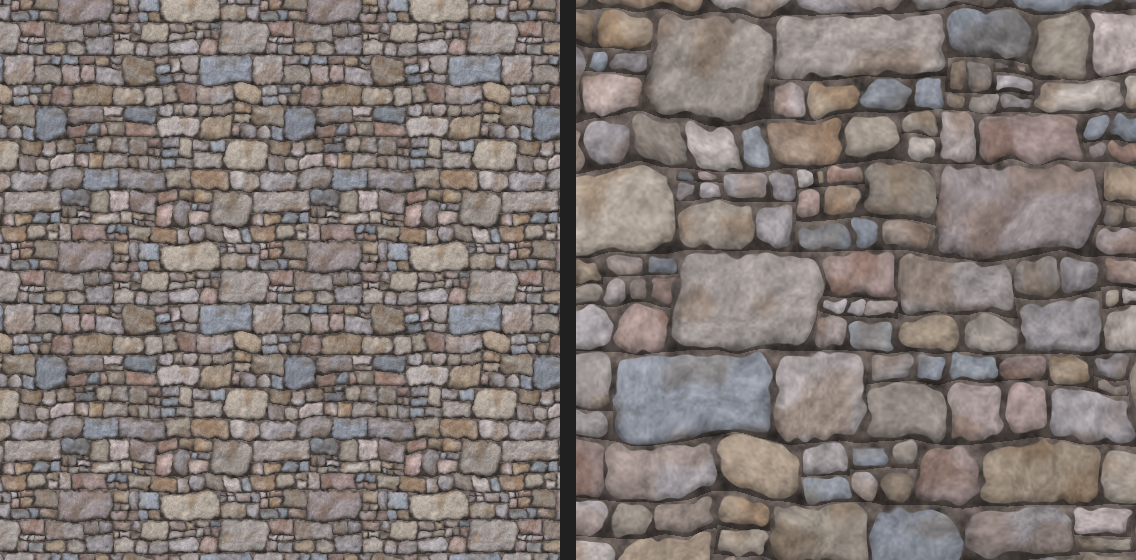
Left: the whole. Right: its middle third, enlarged.
Reproduce this texture procedurally as a WebGL 2 fragment shader.

```glsl
#version 300 es
precision highp float;

uniform vec2 u_resolution;
out vec4 fragColor;

const float REPEATS = 2.25;
const float BANDS = 9.0;
const vec3 MORTAR = vec3(0.31, 0.28, 0.265);
const vec3 MAUVE = vec3(0.675, 0.65, 0.665);
const vec3 TAN = vec3(0.655, 0.615, 0.575);
const vec3 PINK = vec3(0.69, 0.595, 0.58);
const vec3 BLUE = vec3(0.57, 0.60, 0.65);
const vec3 OCHRE = vec3(0.62, 0.55, 0.48);

struct Stone { vec2 center; vec2 halfSize; float id; };

vec2 hash2(vec2 p) {
    vec3 h = fract(p.xyx * vec3(0.1031, 0.1030, 0.0973));
    h += dot(h, h.yzx + 33.33);
    return fract((h.xx + h.yz) * h.zy);
}

// Value noise that wraps after the given number of cells
float noise(vec2 p, float period) {
    vec2 i = floor(p), f = fract(p);
    f = f * f * (3.0 - 2.0 * f);
    vec2 a = mod(i, period), b = mod(i + 1.0, period);
    float low = mix(hash2(a).x, hash2(vec2(b.x, a.y)).x, f.x);
    float high = mix(hash2(vec2(a.x, b.y)).x, hash2(b).x, f.x);
    return mix(low, high, f.y);
}

float fbm(vec2 p, float period) {
    float sum = 0.0, weight = 0.5;
    for (int i = 0; i < 4; i++) {
        sum += weight * noise(p, period);
        p *= 2.0;
        period *= 2.0;
        weight *= 0.55;
    }
    return sum;
}

// Wrapping bend of the courses
vec2 bend(vec2 p, float cells) {
    return vec2(noise(p * cells, cells), noise(p * cells + 0.5 * cells, cells)) - 0.5;
}

float bandEdge(float band) {
    return (band + 0.5 * (hash2(vec2(mod(band, BANDS), 71.0)).x - 0.5)) / BANDS;
}

// Splits a band into ever smaller blocks until their proportions suit a stone
Stone findStone(vec2 p, float band) {
    vec2 low = vec2(0.0, bandEdge(band));
    vec2 high = vec2(1.0, bandEdge(band + 1.0));
    float seed = mod(band, BANDS) + 1.0;
    for (int i = 0; i < 9; i++) {
        vec2 size = high - low;
        vec2 h = hash2(vec2(seed, float(i) + 5.0));
        bool wide = size.x > size.y * mix(1.25, 2.8, h.x);
        if (!wide && size.y < mix(0.04, 0.145, h.x)) break;
        vec2 axis = wide ? vec2(1.0, 0.0) : vec2(0.0, 1.0);
        vec2 cut = mix(low, high, mix(0.34, 0.66, h.y));
        bool before = dot(p - cut, axis) < 0.0;
        if (before) high = mix(high, cut, axis);
        else low = mix(low, cut, axis);
        seed = 2.0 * seed + (before ? 0.0 : 1.0);
    }
    return Stone(0.5 * (low + high), 0.5 * (high - low), seed);
}

float roundedBox(vec2 p, vec2 halfSize, float radius) {
    vec2 d = abs(p) - halfSize + radius;
    return length(max(d, 0.0)) + min(max(d.x, d.y), 0.0) - radius;
}

vec3 stoneColor(vec2 pick, float tone) {
    vec3 color = mix(MAUVE, TAN, smoothstep(0.2, 0.8, pick.x));
    color = mix(color, PINK, 0.8 * smoothstep(0.65, 0.95, pick.y));
    color = mix(color, BLUE, 0.8 * step(pick.y, 0.13));
    color = mix(color, OCHRE, 0.7 * step(0.88, pick.x));
    return color * mix(0.86, 1.1, tone);
}

void main() {
    vec2 uv = gl_FragCoord.xy / u_resolution;
    float pixel = REPEATS / min(u_resolution.x, u_resolution.y);
    vec2 tile = fract((uv - vec2(0.0, 1.0)) * REPEATS);

    // Locate the band and the stone within it
    vec2 p = tile + 0.026 * bend(tile, 9.0) + 0.009 * bend(tile, 30.0);
    float band = floor(p.y * BANDS);
    if (p.y < bandEdge(band)) band -= 1.0;
    else if (p.y > bandEdge(band + 1.0)) band += 1.0;
    p.x = fract(p.x + hash2(vec2(mod(band, BANDS), 13.0)).y);
    Stone stone = findStone(p, band);
    vec2 local = p - stone.center;
    vec2 shape = hash2(vec2(stone.id, 31.0));
    vec2 pick = hash2(vec2(stone.id, 47.0));

    // Tapered, rounded and chipped outline
    vec2 grainPos = local + 3.0 * shape;
    vec2 halfSize = stone.halfSize - 0.0035;
    float across = clamp(local.x / stone.halfSize.x, -1.0, 1.0);
    halfSize.y *= 1.0 - 0.22 * abs(shape.x - 0.5) * (1.0 + across * sign(shape.x - 0.5));
    float radius = mix(0.3, 0.75, shape.y) * min(halfSize.x, halfSize.y);
    float d = roundedBox(local, halfSize, radius);
    d += 0.009 * (noise(grainPos * 65.0, 512.0) - 0.5);

    // Rough face lit from above left
    float rough = fbm(grainPos * 34.0, 512.0);
    float relief = rough - fbm((grainPos + vec2(-0.006, 0.009)) * 34.0, 512.0);
    float grain = noise(grainPos * 230.0, 1024.0) - 0.5;
    float rise = clamp(local.y / stone.halfSize.y, -1.0, 1.0);
    float rim = smoothstep(-0.014, 0.0, d);
    float light = 0.95 + 0.26 * (rough - 0.45) + 0.34 * relief + 0.13 * grain;
    light += 0.05 * rise + rim * (0.12 * rise - 0.16);
    vec3 face = stoneColor(pick, hash2(vec2(stone.id, 59.0)).x) * light;
    float stain = smoothstep(0.5, 0.8, noise(grainPos * 22.0 + 9.0, 512.0));
    face *= mix(vec3(1.0), vec3(0.92, 0.87, 0.82), stain);

    // Gritty joints, darkest beneath the stones
    float grit = fbm(tile * 60.0, 60.0);
    vec3 joint = MORTAR * (0.45 + 1.1 * grit) * (1.0 + 0.25 * rise);
    float cover = 1.0 - smoothstep(-pixel, pixel, d);
    fragColor = vec4(mix(joint, face, cover), 1.0);
}
```
